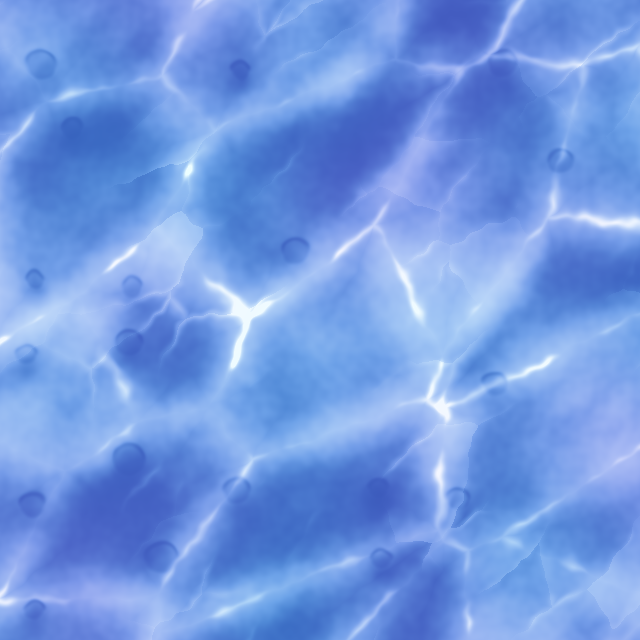
This texture is drawn by a WebGL 2 fragment shader. Its source:

```glsl
#version 300 es
precision highp float;
// Glassy blue ice: soft dark facets parted by milky bands with thin broken seams,
// with crumbled splinters, diagonal streaks and rounded bubbles capped by a dark rim.
// Built from cell-border distances, gradient noise and one tonal colour ramp.

#define FACETS 3.8          // large facets across the canvas
#define SPLINTERS 8.0       // small splinter cells across the canvas
#define BUBBLE_GRID 6.0     // bubble sites across the canvas
#define BUBBLE_SHARE 0.5    // fraction of sites that hold a bubble
#define BASE_TONE 0.44
#define CLOUD_GAIN 0.32     // strength of the broad light and dark areas
#define GLOW_GAIN 0.17      // milky haze beside the seams
#define SEAM_GAIN 0.26      // bright seam cores
#define SPLINTER_GAIN 0.15  // contrast of the splinters
#define STREAK_GAIN 0.13    // diagonal streaks
#define STREAK_ANGLE 0.8    // radians from horizontal

uniform vec2 u_resolution;
out vec4 fragColor;

vec2 hash2(vec2 p) {
    vec3 q = fract(p.xyx * vec3(0.1031, 0.1030, 0.0973));
    q += dot(q, q.yzx + 33.33);
    return fract((q.xx + q.yz) * q.zy);
}

float cornerSlope(vec2 corner, vec2 toPoint) {
    float angle = 6.2832 * hash2(corner + 57.0).x;
    return dot(vec2(cos(angle), sin(angle)), toPoint);
}

float gradientNoise(vec2 p) {
    vec2 i = floor(p), f = fract(p), e = vec2(1, 0);
    vec2 u = f * f * f * (f * (f * 6.0 - 15.0) + 10.0);
    float low = mix(cornerSlope(i, f), cornerSlope(i + e, f - e), u.x);
    float high = mix(cornerSlope(i + e.yx, f - e.yx), cornerSlope(i + 1.0, f - 1.0), u.x);
    return mix(low, high, u.y);
}

float fbm(vec2 p) {
    float sum = 0.0, gain = 1.0;
    for (int i = 0; i < 4; i++) {
        sum += gain * gradientNoise(p);
        p = mat2(1.6, 1.2, -1.2, 1.6) * p + 11.3;
        gain *= 0.5;
    }
    return sum;
}

// x: distance to the nearest cell border, y: random value of the cell
vec2 cellBorder(vec2 p) {
    vec2 home = floor(p), f = fract(p), nearCell = vec2(0), nearest = vec2(0);
    float best = 9.0, border = 9.0;
    for (int y = -1; y <= 1; y++)
    for (int x = -1; x <= 1; x++) {
        vec2 cell = vec2(x, y);
        vec2 toSite = cell + hash2(home + cell + 19.0) - f;
        float d = dot(toSite, toSite);
        if (d < best) { best = d; nearest = toSite; nearCell = cell; }
    }
    for (int y = -2; y <= 2; y++)
    for (int x = -2; x <= 2; x++) {
        vec2 cell = nearCell + vec2(x, y);
        vec2 toSite = cell + hash2(home + cell + 19.0) - f;
        vec2 gap = toSite - nearest;
        if (dot(gap, gap) > 1e-5)
            border = min(border, dot(0.5 * (toSite + nearest), normalize(gap)));
    }
    return vec2(border, hash2(home + nearCell + 83.0).x);
}

// Darkening from domes with a rim on top and a fading body beneath
float bubbleShade(vec2 p) {
    vec2 home = floor(p);
    float shade = 0.0;
    for (int y = -1; y <= 1; y++)
    for (int x = -1; x <= 1; x++) {
        vec2 cell = home + vec2(x, y);
        vec2 kind = hash2(cell + 131.0);
        if (kind.x > BUBBLE_SHARE) continue;
        vec2 q = p - cell - mix(vec2(0.2), vec2(0.8), hash2(cell + 7.0));
        float radius = mix(0.08, 0.15, kind.y), dist = length(q);
        float dome = 1.0 - smoothstep(radius - 0.03, radius + 0.02, dist);
        float offRim = (dist - radius) / 0.022;
        float rim = exp(-offRim * offRim) * smoothstep(-0.3, 0.6, q.y / radius);
        vec2 body = (q + vec2(0.0, 1.2 * radius)) / radius;
        shade += 0.12 * rim + 0.07 * dome + 0.11 * exp(-0.5 * dot(body, body));
    }
    return shade;
}

vec3 iceRamp(float tone) {
    vec3 stops[8] = vec3[8](vec3(0.21, 0.34, 0.72), vec3(0.26, 0.40, 0.77),
        vec3(0.34, 0.51, 0.84), vec3(0.45, 0.61, 0.91), vec3(0.56, 0.69, 0.94),
        vec3(0.65, 0.76, 0.96), vec3(0.77, 0.85, 0.98), vec3(0.95, 0.97, 1.0));
    float x = (tone - 0.135) / 0.105;
    vec3 colour = stops[0];
    for (int i = 1; i < 8; i++) colour = mix(colour, stops[i], clamp(x - float(i - 1), 0.0, 1.0));
    return colour;
}

void main() {
    vec2 p = gl_FragCoord.xy / min(u_resolution.x, u_resolution.y);
    vec2 wobble = vec2(gradientNoise(p * 13.0), gradientNoise(p * 13.0 + 40.0));
    wobble += 0.6 * vec2(gradientNoise(p * 42.0 + 5.0), gradientNoise(p * 42.0 + 65.0));
    float c = cos(STREAK_ANGLE), s = sin(STREAK_ANGLE);
    vec2 along = mat2(c, -s, s, c) * p;
    vec2 leaning = p - vec2(0.4 * p.y, 0.15 * p.x);

    // Broad light and shade, with a darker heart in each facet
    vec2 facet = cellBorder((leaning + 0.01 * wobble) * FACETS);
    float inside = smoothstep(0.0, 0.28, facet.x);
    float tone = BASE_TONE + CLOUD_GAIN * fbm(p * 2.8 + 3.0);
    tone += inside * (0.2 * (facet.y - 0.5) - 0.09) + GLOW_GAIN * exp(-6.0 * facet.x);

    // Crumbled splinters and streaks lean along the diagonal
    vec2 splinter = cellBorder((along + 0.012 * wobble) * SPLINTERS * vec2(0.7, 1.3));
    float patchy = smoothstep(-0.1, 0.3, gradientNoise(p * 5.0 + 71.0));
    float grain = gradientNoise(along * vec2(4.5, 19.0) + 0.3 * wobble);
    tone += SPLINTER_GAIN * patchy * (splinter.y - 0.5 + 0.5 * exp(-8.0 * splinter.x));
    tone += STREAK_GAIN * grain * smoothstep(-0.3, 0.2, gradientNoise(p * 4.0 + 9.0));

    // Bubbles and fine mottling, then a soft limit on the extremes
    tone -= bubbleShade((p + 0.005 * wobble) * BUBBLE_GRID);
    tone += 0.035 * gradientNoise(p * 60.0);
    tone = 0.48 + 0.34 * tanh((tone - 0.48) / 0.34);

    // Thin seams that swell, fray and fade along their length
    float fray = gradientNoise(p * 7.0 + 21.0) + 0.5 * gradientNoise(p * 24.0 + 33.0);
    float strength = smoothstep(-0.15, 0.45, fray);
    float width = mix(0.012, 0.032, strength);
    tone += SEAM_GAIN * strength * exp(-facet.x * facet.x / (width * width));
    tone += 0.5 * SEAM_GAIN * strength * patchy * exp(-splinter.x * splinter.x / 0.0025);

    // Slight drift between teal and violet
    float tint = gradientNoise(p * 3.5 + 90.0);
    vec3 colour = iceRamp(tone) + tint * vec3(-0.06, 0.06, 0.0);
    fragColor = vec4(clamp(colour, 0.0, 1.0), 1.0);
}
```
